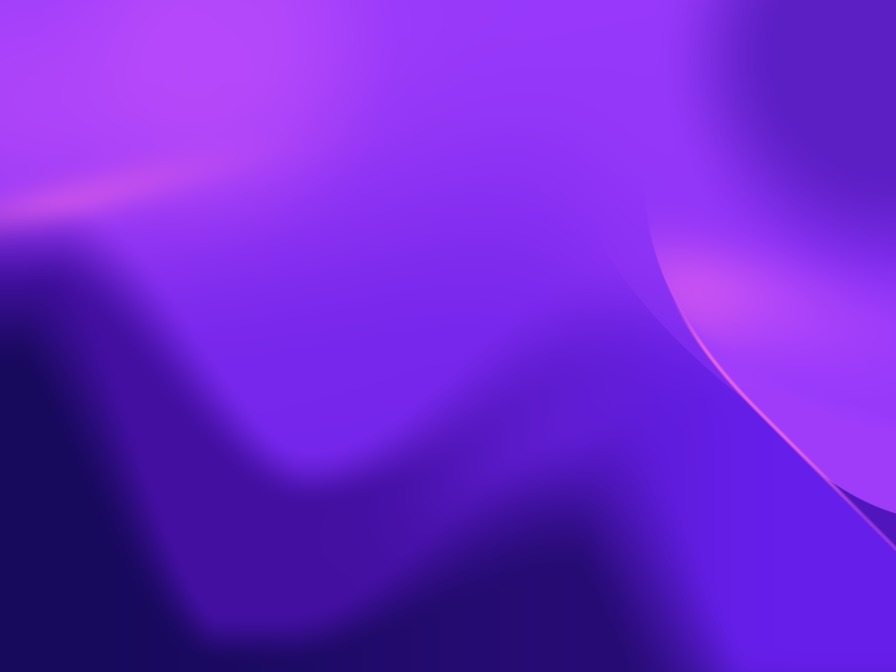
Give the GLSL for this background, as a WebGL 2 fragment shader.

```glsl
#version 300 es
precision highp float;
// Soft violet silk: dark rolling waves, glowing haze and a sharp lit fold.
uniform vec2 u_resolution;
out vec4 outColor;

const vec3 NAVY = vec3(0.09, 0.035, 0.36);
const vec3 INDIGO = vec3(0.26, 0.06, 0.63);
const vec3 ELECTRIC = vec3(0.40, 0.12, 0.92);
const vec3 VIOLET = vec3(0.46, 0.15, 0.92);
const vec3 BRIGHT = vec3(0.59, 0.22, 0.98);
const vec3 ORCHID = vec3(0.74, 0.30, 0.98);
const vec3 SHADE = vec3(0.36, 0.12, 0.77);
const vec3 PINK = vec3(0.93, 0.40, 0.88);

// Rotated elliptical gaussian
float glow(vec2 p, vec2 center, vec2 radii, float angle) {
  float c = cos(angle), s = sin(angle);
  vec2 q = mat2(c, -s, s, c) * (p - center) / radii;
  return exp(-dot(q, q));
}

// Height of a wave: falls into a trough, rises to a crest, falls again
float waveHeight(float x, vec4 levels, vec2 fall, vec2 rise, vec2 sink) {
  float y = mix(levels.x, levels.y, smoothstep(fall.x, fall.y, x));
  y += levels.z * smoothstep(rise.x, rise.y, x);
  return y - levels.w * smoothstep(sink.x, sink.y, x);
}

// Coverage below a wave, with softness measured across its slope
float waveCover(vec2 p, vec4 levels, vec2 fall, vec2 rise, vec2 sink, float blur) {
  const float STEP = 0.01;
  float h = waveHeight(p.x, levels, fall, rise, sink);
  float slope = (waveHeight(p.x + STEP, levels, fall, rise, sink) - h) / STEP;
  float d = (h - p.y) / sqrt(1.0 + slope * slope);
  return smoothstep(-blur, blur, d);
}

// Horizontal position of the fold at height y
float foldX(float y) {
  float bend = max(y - 0.39, 0.0);
  return 1.517 - y + 1.5 * bend * bend;
}

// Violet haze with an orchid cloud and a dark corner
vec3 haze(vec2 p) {
  vec3 col = mix(VIOLET, BRIGHT, smoothstep(0.45, 1.0, p.y));
  col = mix(col, BRIGHT, 0.75 * glow(p, vec2(1.0, 0.76), vec2(0.17, 0.3), 0.2));
  col = mix(col, ORCHID, 0.65 * glow(p, vec2(0.1, 0.83), vec2(0.4, 0.22), 0.0));
  float cloud = length((p - vec2(0.33, 0.95)) * vec2(1.0, 0.85));
  col = mix(col, ORCHID, 0.65 * smoothstep(0.29, 0.06, cloud));
  col = mix(col, PINK, 0.45 * glow(p, vec2(0.1, 0.70), vec2(0.22, 0.032), 0.24));
  float corner = length(p - vec2(1.33, 0.92));
  return mix(col, SHADE, smoothstep(0.36, 0.17, corner));
}

// Two dark waves, brightening to electric blue on the right
vec3 addWaves(vec3 col, vec2 p) {
  float blur = mix(0.075, 0.045, smoothstep(0.0, 0.4, p.x));
  blur += 0.07 * smoothstep(0.5, 0.95, p.x);
  float upper = waveCover(p, vec4(0.635, 0.29, 0.22, 0.06), vec2(0.08, 0.46),
                          vec2(0.46, 0.95), vec2(0.95, 1.3), blur);
  vec3 body = mix(INDIGO, ELECTRIC, smoothstep(0.5, 1.2, p.x));
  body = mix(body, VIOLET, 0.35 * glow(p, vec2(0.82, 0.36), vec2(0.2, 0.07), 0.5));
  col = mix(col, body, upper);
  float lowerBlur = 0.04 + 0.045 * smoothstep(0.3, 0.0, p.x)
                  + 0.07 * smoothstep(0.5, 0.9, p.x);
  float lower = waveCover(p, vec4(0.53, 0.05, 0.2, 0.32), vec2(0.03, 0.33),
                          vec2(0.42, 0.86), vec2(0.86, 1.12), lowerBlur);
  vec3 depth = mix(NAVY, INDIGO, 0.35 * smoothstep(0.1, 0.9, p.x));
  return mix(col, depth, lower);
}

// Lit cloth to the right of the fold
vec3 sailColor(vec2 p) {
  vec3 col = mix(BRIGHT, haze(p), smoothstep(0.5, 0.65, p.y));
  col = mix(col, ORCHID, 0.85 * glow(p, vec2(1.06, 0.58), vec2(0.22, 0.085), -0.3));
  col = mix(col, PINK, 0.3 * glow(p, vec2(1.03, 0.56), vec2(0.09, 0.07), -0.6));
  float span = 1.333 - p.x;
  float d = 0.365 + 0.2 * span + 0.9 * span * span - p.y;
  float band = smoothstep(-0.025, 0.02, d);
  return mix(col, mix(BRIGHT, ORCHID, 0.25), 0.8 * band);
}

vec3 addFold(vec3 col, vec2 p, float aa) {
  float x = foldX(p.y);
  float slope = -1.0 + 3.0 * max(p.y - 0.39, 0.0);
  float d = (p.x - x) / sqrt(1.0 + slope * slope);

  // Faint film outside the fold
  float rise = p.y - 0.392;
  float film = smoothstep(-aa, aa, p.x - x + 0.31 * rise) * smoothstep(0.0, 0.03, rise);
  film *= smoothstep(0.69, 0.53, p.y);
  col = mix(col, BRIGHT, 0.4 * film);

  // Cloth, cut along its lower hem
  float hem = p.y - 0.236 - 0.3 * (1.333 - p.x) - 2.0 * pow(1.333 - p.x, 2.0);
  hem = mix(hem, 1.0, smoothstep(0.29, 0.32, p.y));
  float inside = smoothstep(-aa, aa, d) * smoothstep(0.76, 0.56, p.y);
  vec3 cloth = mix(mix(INDIGO, ELECTRIC, 0.4), sailColor(p), smoothstep(-aa, aa, hem));
  col = mix(col, cloth, inside);

  // Bright thread along the crease
  float thread = smoothstep(0.0035 + aa, 0.0, abs(d));
  float strength = smoothstep(0.57, 0.47, p.y) * mix(0.4, 0.95, smoothstep(0.22, 0.36, p.y));
  return mix(col, PINK, thread * strength);
}

void main() {
  vec2 p = gl_FragCoord.xy / u_resolution.y;
  p.x *= 1.3333 * u_resolution.y / u_resolution.x;
  float aa = 1.0 / u_resolution.y;
  vec3 col = addWaves(haze(p), p);
  col = addFold(col, p, aa);
  outColor = vec4(clamp(col, 0.0, 1.0), 1.0);
}
```
